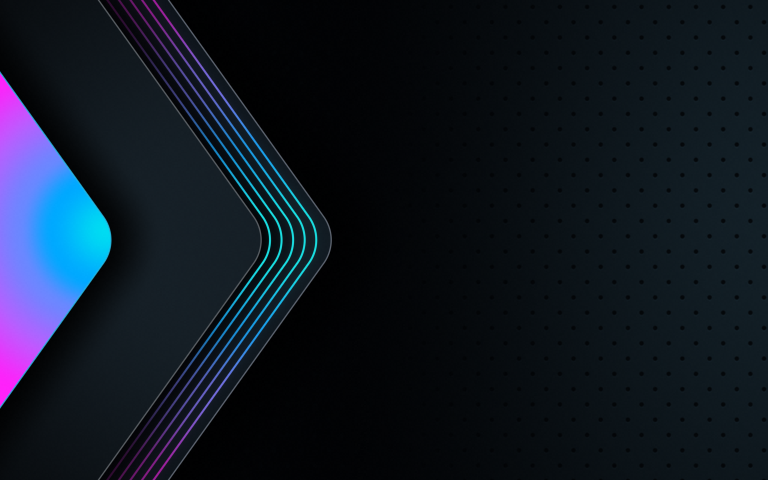
Write a Shadertoy shader that draws this background.

```glsl
// Layered rounded chevrons pointing right over a dark perforated wall.
// One signed distance, shifted along x, gives every panel, outline and
// neon line; soft shadows come from the same distances.

float hash(vec2 p) {
    return fract(sin(dot(p, vec2(12.9898, 78.233))) * 43758.5453);
}

// Distance to a rounded wedge whose tip touches x = tip at mid height
float chevron(vec2 p, float tip) {
    const float radius = 0.083;
    const vec2 normal = vec2(0.813, 0.582);
    vec2 q = vec2(p.x - tip + radius, abs(p.y - 0.5));
    bool onArc = q.y * normal.x < q.x * normal.y;
    return (onArc ? length(q) : dot(q, normal)) - radius;
}

float fill(float d, float px) {
    return 1.0 - smoothstep(-0.7 * px, 0.7 * px, d);
}

float stroke(float d, float halfWidth, float px) {
    return 1.0 - smoothstep(halfWidth - 0.7 * px, halfWidth + 0.7 * px, abs(d));
}

// Staggered round holes: two square lattices, one shifted by half a cell
float holes(vec2 p, float px) {
    vec2 cell = vec2(0.0567, 0.0637);
    vec2 g = (p - vec2(1.535, 0.444)) / cell;
    vec2 a = (fract(g + 0.5) - 0.5) * cell;
    vec2 b = (fract(g) - 0.5) * cell;
    return 1.0 - smoothstep(0.0045 - px, 0.0045 + px, min(length(a), length(b)));
}

vec3 wall(vec2 p, float px) {
    float light = smoothstep(0.65, 1.65, p.x);
    light *= 1.0 - 0.75 * pow(abs(p.y - 0.56), 1.5);
    vec3 col = mix(vec3(0.006, 0.009, 0.016), vec3(0.075, 0.125, 0.155), light);
    // A faint lit rim below each hole, then the hole itself
    col *= 1.0 + 0.15 * holes(p + vec2(0.0, 0.003), px);
    return mix(col, vec3(0.008, 0.014, 0.022), 0.85 * holes(p, px));
}

// Neon hue by height above or below the tip
vec3 neon(float h) {
    vec3 col = mix(vec3(0.10, 0.87, 0.88), vec3(0.10, 0.62, 0.93), smoothstep(0.04, 0.20, h));
    col = mix(col, vec3(0.47, 0.44, 0.90), smoothstep(0.18, 0.32, h));
    return mix(col, vec3(0.66, 0.12, 0.64), smoothstep(0.32, 0.49, h));
}

// Radial glow from cyan at the tip to magenta in the far corners
vec3 glow(vec2 p) {
    float r = length(p - vec2(0.22, 0.52));
    vec3 col = mix(vec3(0.0, 0.86, 0.95), vec3(0.0, 0.66, 1.0), smoothstep(0.0, 0.12, r));
    col = mix(col, vec3(0.40, 0.54, 1.0), smoothstep(0.11, 0.18, r));
    col = mix(col, vec3(0.74, 0.36, 1.0), smoothstep(0.16, 0.30, r));
    return mix(col, vec3(1.0, 0.13, 0.98), smoothstep(0.26, 0.39, r));
}

void mainImage(out vec4 fragColor, in vec2 fragCoord) {
    vec2 p = fragCoord / iResolution.y;
    float px = 1.0 / iResolution.y;
    float h = abs(p.y - 0.5);

    float dBand = chevron(p, 0.690);
    float dPanel = chevron(p, 0.544);
    float dBright = chevron(p, 0.231);

    // Wall, darkened next to the band
    vec3 col = wall(p, px);
    col *= 0.35 + 0.65 * smoothstep(0.0, 0.15, dBand);

    // Band, shaded by the panel lying on it
    float bandLight = smoothstep(-0.01, 0.10, dPanel) * (1.0 - 0.6 * h);
    vec3 band = mix(vec3(0.008, 0.010, 0.018), vec3(0.070, 0.105, 0.135), bandLight);

    // Five neon lines, the inner ones dimming away from the tip
    for (int i = 0; i < 5; i++) {
        float k = float(i);
        float d = chevron(p, 0.5625 + 0.0241 * k);
        float power = mix(1.0, 0.25 + 0.17 * k, smoothstep(0.05, 0.45, h));
        band += neon(h) * power * 0.06 * exp(-abs(d) * 160.0);
        band = mix(band, neon(h), power * stroke(d, 0.0021, px));
    }
    col = mix(col, band, fill(dBand, px));
    col = mix(col, vec3(0.42, 0.45, 0.50), 0.85 * stroke(dBand, 0.0014, px));

    // Panel, lit in the middle and shaded by the bright wedge
    float sheen = 1.0 - smoothstep(0.1, 0.75, length((p - vec2(0.42, 0.5)) * vec2(1.1, 0.8)));
    vec3 panel = mix(vec3(0.025, 0.035, 0.045), vec3(0.085, 0.122, 0.150), sheen);
    panel *= 0.12 + 0.88 * smoothstep(-0.01, 0.11, dBright);
    col = mix(col, panel, fill(dPanel, px));
    col = mix(col, vec3(0.40, 0.42, 0.44), 0.85 * stroke(dPanel, 0.0014, px));

    // Bright wedge with a cyan rim
    col = mix(col, glow(p), fill(dBright, px));
    col = mix(col, vec3(0.15, 0.75, 0.92), 0.8 * stroke(dBright, 0.0014, px));

    // Fine grain against banding
    col += (hash(floor(p * 320.0)) - 0.5) * 0.006;
    fragColor = vec4(clamp(col, 0.0, 1.0), 1.0);
}
```
